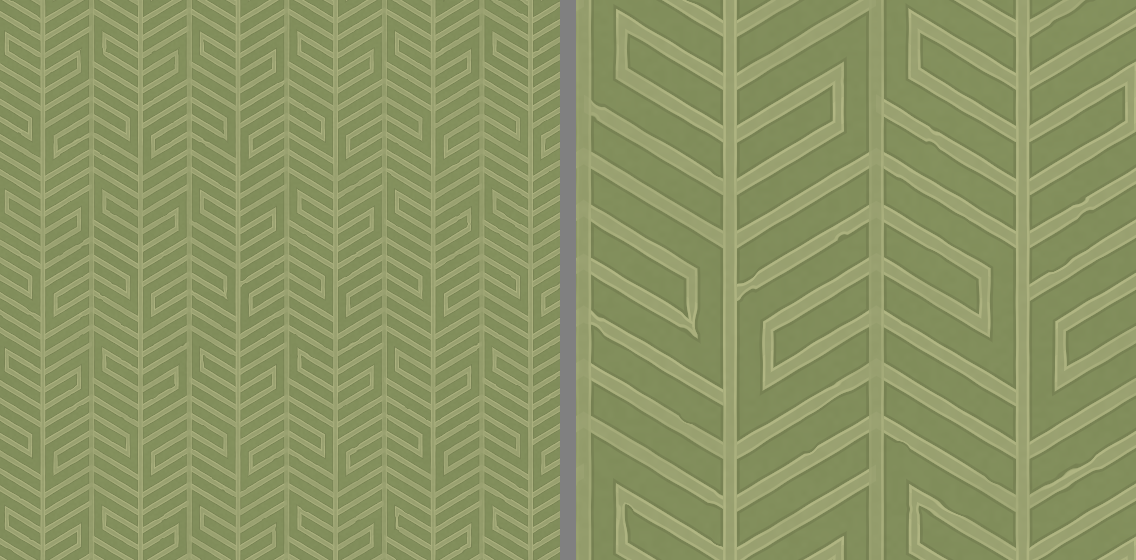
Left: the whole. Right: its middle third, enlarged.
Give the GLSL for this pattern, as a Shadertoy shader.

```glsl
// Embossed herringbone wallpaper: sloping bands run between vertical stems, and some
// bands are cut short and closed by a bar into hooks. Each column is folded to a
// distance from its peak stem, then sheared so that the bands repeat in one axis.

const float COLUMN = 0.0871;      // distance between stems
const float VALLEY_X = 0.0766;    // first stem where bands meet at the bottom
const float PITCH = 0.03139;      // vertical distance between bands
const float FIRST_BAND = 0.0495;  // drop of band zero below the top edge
const float BANDS = 9.0;          // bands in one vertical repeat
const float SLOPE = 0.6;
const float BAND_HALF = 0.0043;
const float BAR_HALF = 0.0033;
const float VALLEY_HALF = 0.0040;
const float PEAK_HALF = 0.0044;
const float RIM = 0.0015;

const vec3 GROUND = vec3(0.51, 0.56, 0.36);
const vec3 RAISED = vec3(0.60, 0.63, 0.44);
const vec3 LIGHT = vec3(0.69, 0.71, 0.51);
const vec3 SHADE = vec3(0.46, 0.50, 0.32);

float hash(vec2 p) {
    return fract(sin(dot(p, vec2(127.1, 311.7))) * 43758.5453);
}

float noise(vec2 p) {
    vec2 i = floor(p), f = fract(p);
    f = f * f * (3.0 - 2.0 * f);
    return mix(mix(hash(i), hash(i + vec2(1, 0)), f.x),
               mix(hash(i + vec2(0, 1)), hash(i + vec2(1, 1)), f.x), f.y);
}

// Antialiased inside of a signed distance
float cover(float d, float pixel) {
    return clamp(0.5 - d / pixel, 0.0, 1.0);
}

// Thin line just inside an edge
float rimLine(float d, float pixel) {
    return cover(d, pixel) - cover(d + RIM, pixel);
}

// Bar joining band "first" to the next one, at distance barX from the peak
float hookBar(float x, float v, float barX, float first) {
    float along = mod(v - first, BANDS) - 0.5;
    return max(abs(x - barX) - BAR_HALF, (abs(along) - 0.5) * PITCH);
}

// Bands and hooks: x is the distance from the peak, v counts bands downwards
float bandDistance(float x, float v) {
    float innerBar = 0.26 * COLUMN;
    float outerBar = 0.74 * COLUMN;
    float row = floor(v + 0.5);
    float k = mod(row, BANDS);
    float d = abs(v - row) * PITCH * inversesqrt(1.0 + SLOPE * SLOPE) - BAND_HALF;
    if (k < 1.5) d = max(d, innerBar - BAR_HALF - x);
    else if (k > 3.5 && k < 5.5) d = max(d, x - outerBar - BAR_HALF);
    d = min(d, hookBar(x, v, innerBar, 0.0));
    return min(d, hookBar(x, v, outerBar, 4.0));
}

void mainImage(out vec4 fragColor, in vec2 fragCoord) {
    vec2 p = fragCoord / iResolution.y;
    float pixel = 1.0 / iResolution.y;

    // Fold the columns; rising columns carry their hooks one band lower
    float column = (p.x - VALLEY_X) / COLUMN;
    float across = fract(column);
    float rising = 1.0 - mod(floor(column), 2.0);
    float x = mix(across, 1.0 - across, rising) * COLUMN;
    float v = (1.0 - p.y - FIRST_BAND - SLOPE * x) / PITCH - rising;

    // Uneven edges with a few nicks
    float wobble = (noise(p * 80.0) - 0.5) * 0.0008;
    float nick = 0.0016 * smoothstep(0.84, 0.96, noise(p * 55.0 + 17.0));
    float band = bandDistance(x, v) + wobble + nick;
    float valley = COLUMN - x - VALLEY_HALF + wobble * 0.5;
    float peak = x - PEAK_HALF + wobble * 0.5;
    float relief = min(band, min(valley, peak));

    // Ground with a dark crease beside every raised edge
    vec3 color = GROUND * (0.985 + 0.03 * noise(p * 9.0));
    float crease = cover(relief - 0.0017, pixel) - cover(relief, pixel);
    color = mix(color, SHADE, 0.8 * crease);

    // Raised bands and stems, the peak stems a little fainter
    color = mix(color, mix(GROUND, RAISED, 0.75), cover(peak, pixel));
    color = mix(color, RAISED, cover(min(band, valley), pixel));

    // Lit rims: worn in patches, brighter on the upper edge of each band
    float wear = mix(0.55, 1.0, smoothstep(0.2, 0.5, noise(p * 22.0 + 5.0)));
    float upper = step(fract(v + 0.5), 0.5);
    float bandRim = rimLine(band, pixel) * mix(0.75, 1.0, upper);
    bandRim *= 1.0 - cover(min(valley, peak), pixel);
    float peakRim = rimLine(peak, pixel) * mix(0.65, 0.2, rising);
    float rim = max(bandRim, max(rimLine(valley, pixel) * 0.9, peakRim));
    color = mix(color, LIGHT, rim * wear);

    // Fine paper grain
    color += 0.012 * (noise(p * 260.0) - 0.5);
    fragColor = vec4(color, 1.0);
}
```
